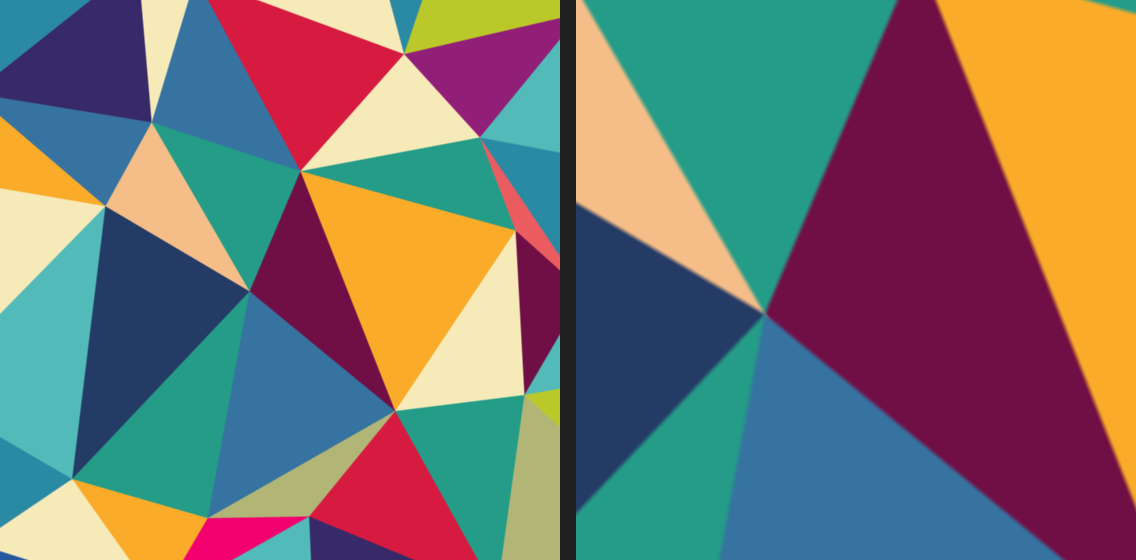
Left, the full canvas; right, a detail of the centre.
This background is drawn by a WebGL 2 fragment shader. Its source:

```glsl
#version 300 es
precision highp float;
// Irregular mosaic of large flat triangles in cream, teal, purple, red and yellow.
// The vertices of a tilted grid are jittered, each quad is split along a valid
// diagonal, and the soft coverages of nearby triangles are blended.

uniform vec2 u_resolution;
out vec4 outColor;

vec2 hash2(vec2 p) {
    vec3 q = fract(p.xyx * vec3(0.1031, 0.1030, 0.0973));
    q += dot(q, q.yzx + 33.33);
    return fract((q.xx + q.yz) * q.zy);
}

float cross2(vec2 a, vec2 b) { return a.x * b.y - a.y * b.x; }

vec2 vertexAt(vec2 cell) { return cell + 0.72 * (hash2(cell) - 0.5); }

// Pale tones: mostly cream, with some khaki and peach.
vec3 paleColor(float r) {
    if (r < 0.72) return vec3(0.969, 0.918, 0.725);
    if (r < 0.89) return vec3(0.694, 0.714, 0.463);
    return vec3(0.961, 0.741, 0.529);
}

// Saturated tones, ordered by family; thresholds set their shares.
vec3 vividColor(float r) {
    // teals
    if (r < 0.130) return vec3(0.140, 0.610, 0.530);
    if (r < 0.235) return vec3(0.170, 0.540, 0.640);
    if (r < 0.300) return vec3(0.210, 0.450, 0.630);
    if (r < 0.345) return vec3(0.320, 0.730, 0.720);
    if (r < 0.360) return vec3(0.160, 0.710, 0.610);
    // blues and purples
    if (r < 0.410) return vec3(0.140, 0.350, 0.630);
    if (r < 0.480) return vec3(0.220, 0.160, 0.410);
    if (r < 0.495) return vec3(0.140, 0.230, 0.400);
    if (r < 0.555) return vec3(0.440, 0.060, 0.270);
    if (r < 0.600) return vec3(0.570, 0.120, 0.470);
    // reds and pinks
    if (r < 0.670) return vec3(0.840, 0.100, 0.250);
    if (r < 0.745) return vec3(0.950, 0.000, 0.430);
    if (r < 0.800) return vec3(0.870, 0.310, 0.480);
    if (r < 0.840) return vec3(0.920, 0.360, 0.380);
    // yellows and green
    if (r < 0.905) return vec3(0.980, 0.670, 0.160);
    if (r < 0.970) return vec3(0.730, 0.790, 0.160);
    return vec3(0.210, 0.720, 0.250);
}

// Every second cell holds one pale half, so pale triangles never share an edge.
vec3 triangleColor(vec2 cell, float half_) {
    vec2 rnd = hash2(cell + 57.0);
    bool evenCell = mod(cell.x + cell.y, 2.0) < 0.5;
    if (evenCell && half_ == step(0.5, rnd.x)) return paleColor(rnd.y);
    float spread = dot(cell, vec2(0.755, 0.570)) + 0.37 * half_;
    return vividColor(fract(spread + 0.12 * rnd.y));
}

// Distance to the line a-b, positive on its left.
float edgeDistance(vec2 p, vec2 a, vec2 b) {
    return cross2(b - a, p - a) / length(b - a);
}

// Smooth coverage of a counterclockwise triangle.
float coverage(vec2 p, vec2 a, vec2 b, vec2 c, float soft) {
    float d = min(edgeDistance(p, a, b), min(edgeDistance(p, b, c), edgeDistance(p, c, a)));
    return smoothstep(-soft, soft, d);
}

// True if b and d lie on opposite sides of the diagonal a-c.
bool splits(vec2 a, vec2 b, vec2 c, vec2 d) {
    return cross2(c - a, b - a) * cross2(c - a, d - a) < 0.0;
}

void main() {
    float side = min(u_resolution.x, u_resolution.y);
    float scale = 3.6;
    vec2 p = mat2(0.92, 0.39, -0.39, 0.92) * (gl_FragCoord.xy / side) * scale + 20.0;
    float soft = scale * max(1.0 / side, 0.002);

    vec3 sum = vec3(0.0);
    float total = 0.0;
    for (int j = -1; j <= 1; j++) {
        for (int i = -1; i <= 1; i++) {
            vec2 cell = floor(p) + vec2(i, j);
            vec2 a = vertexAt(cell);
            vec2 b = vertexAt(cell + vec2(1.0, 0.0));
            vec2 c = vertexAt(cell + vec2(1.0, 1.0));
            vec2 d = vertexAt(cell + vec2(0.0, 1.0));

            // Prefer the shorter diagonal that stays inside the quad.
            bool useAC = splits(a, b, c, d)
                && (!splits(b, c, d, a) || distance(a, c) < distance(b, d));
            float first = useAC ? coverage(p, a, b, c, soft) : coverage(p, a, b, d, soft);
            float second = useAC ? coverage(p, a, c, d, soft) : coverage(p, b, c, d, soft);

            sum += first * triangleColor(cell, 0.0) + second * triangleColor(cell, 1.0);
            total += first + second;
        }
    }
    outColor = vec4(sum / max(total, 1e-4), 1.0);
}
```
